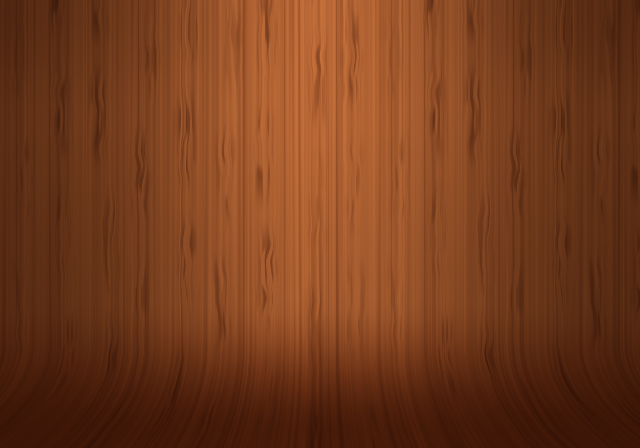
Reproduce this background procedurally as a Shadertoy shader.

```glsl
// Vertical wood grain backdrop, lit from the top centre and sweeping into a dark floor.

float hash(vec2 p) {
    return fract(sin(dot(p, vec2(127.1, 311.7))) * 43758.5453);
}

float noise(vec2 p) {
    vec2 i = floor(p), f = fract(p);
    f = f * f * (3.0 - 2.0 * f);
    return mix(mix(hash(i), hash(i + vec2(1, 0)), f.x),
               mix(hash(i + vec2(0, 1)), hash(i + vec2(1, 1)), f.x), f.y);
}

// Envelope of the wavy grain figures: one staggered run of cells per column
float figureMask(vec2 p) {
    float column = p.x / 0.0651;
    float id = floor(column);
    float row = p.y * 3.6 + hash(vec2(id, 4.0));
    vec2 cell = vec2(id, floor(row));
    vec2 d = vec2(fract(column), fract(row)) - 0.5;
    float edge = smoothstep(0.5, 0.35, abs(d.x));
    d.x += 0.4 * (hash(cell + 7.0) - 0.5);
    float across = exp(-d.x * d.x * 24.0) * edge;
    float along = smoothstep(0.5, 0.15, abs(d.y));
    return across * along * (0.35 + 0.65 * hash(cell));
}

// Brightness factor of the wood, near 1
float grain(vec2 p) {
    p.x = mod(p.x, 0.586);
    float figure = figureMask(p);
    p.x += figure * 0.009 * (noise(vec2(p.x * 45.0, p.y * 24.0)) - 0.5);

    // Straight fibres, from faint bands to strong hairlines
    float tone = 1.04;
    float frequency = 34.0, weight = 0.035;
    for (int i = 0; i < 5; i++) {
        tone += weight * (noise(vec2(p.x * frequency, p.y * 1.1 + float(i) * 17.0)) - 0.5);
        frequency *= 1.9;
        weight *= 1.42;
    }

    // Thin grooves and the short dark strokes inside the figures
    float groove = smoothstep(0.62, 0.92, noise(vec2(p.x * 310.0, p.y * 0.7 + 60.0)));
    float stroke = smoothstep(0.42, 0.85, noise(vec2(p.x * 300.0, p.y * 15.0 + 90.0)));
    return tone - 0.14 * groove - 0.34 * figure * stroke;
}

void mainImage(out vec4 fragColor, in vec2 fragCoord) {
    vec2 uv = fragCoord / iResolution.xy;
    float dx = uv.x - 0.5;

    // Fibres flare outwards where the wall bends into the floor
    float bend = max(0.0, 0.23 - uv.y) / 0.23;
    vec2 wood = vec2(0.5 + dx / (1.0 + 0.28 * bend * bend), uv.y);

    // Light: a tall central glow, fading towards the sides and the floor
    float glow = exp(-dx * dx / 0.085);
    float light = mix(0.345, 0.71, glow);
    light *= mix(0.90, 1.0, smoothstep(0.25, 0.85, uv.y));
    light *= 1.0 - 0.14 * smoothstep(0.7, 1.0, uv.y) * (1.0 - glow);
    float wall = smoothstep(0.03, 0.34, uv.y);
    light = mix(mix(0.23, 0.28, glow), light, wall);

    // Brown ramp, redder on the floor
    vec3 color = mix(vec3(0.25, 0.11, 0.04), vec3(0.67, 0.37, 0.19), (light - 0.25) / 0.42);
    color *= mix(vec3(1.0, 0.83, 0.72), vec3(1.0), wall);

    // Dark fibres lean towards red
    float fibre = mix(1.0, grain(wood), mix(0.75, 1.0, wall));
    color *= pow(vec3(fibre), vec3(0.9, 1.15, 1.3));
    fragColor = vec4(clamp(color, 0.0, 1.0), 1.0);
}
```
